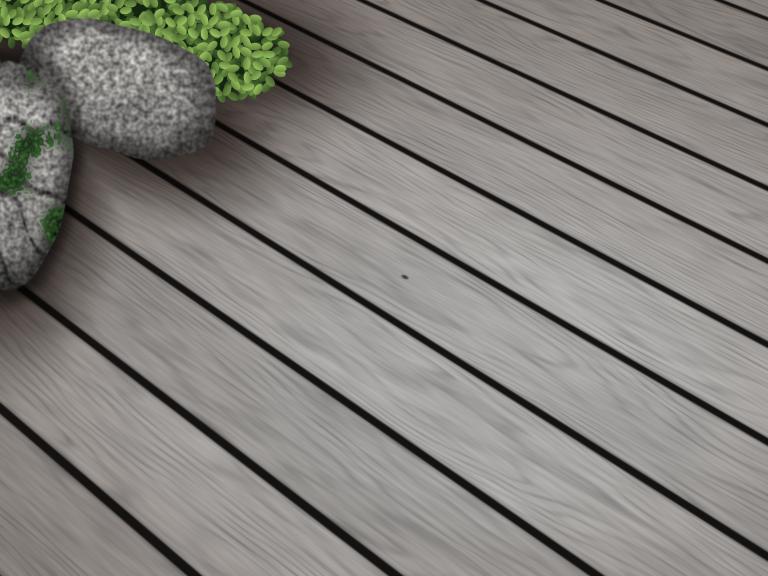
Write a Shadertoy shader that draws this texture.

```glsl
// Grooved grey deck boards in perspective, with two boulders and a leafy shrub in the corner.

const float TAU = 6.28319;
const vec3 GAP = vec3(0.08, 0.07, 0.065);
const vec3 LEAF_DARK = vec3(0.13, 0.24, 0.10);
const vec3 LEAF_LIGHT = vec3(0.58, 0.74, 0.36);
const vec3 MOSS = vec3(0.14, 0.25, 0.12);

float hash(vec2 p) {
    vec3 q = fract(vec3(p.xyx) * 0.1031);
    q += dot(q, q.yzx + 33.33);
    return fract((q.x + q.y) * q.z);
}

float cornerSlope(vec2 cell, vec2 offset) {
    float a = TAU * hash(cell);
    return dot(vec2(cos(a), sin(a)), offset);
}

// Gradient noise, about -0.7 to 0.7
float noise(vec2 p) {
    vec2 i = floor(p), f = fract(p), e = vec2(1.0, 0.0);
    vec2 s = f * f * f * (f * (f * 6.0 - 15.0) + 10.0);
    float low = mix(cornerSlope(i, f), cornerSlope(i + e.xy, f - e.xy), s.x);
    float high = mix(cornerSlope(i + e.yx, f - e.yx), cornerSlope(i + e.xx, f - e.xx), s.x);
    return mix(low, high, s.y);
}

vec2 toFrame(vec2 v, float angle) {
    float c = cos(angle), s = sin(angle);
    return vec2(c * v.x + s * v.y, c * v.y - s * v.x);
}

// Approximate distance to a rounded blob; power 2 is an ellipse
float blob(vec2 p, vec2 centre, vec2 radius, float angle, float power) {
    vec2 q = abs(toFrame(p - centre, angle) / radius);
    float r = pow(pow(q.x, power) + pow(q.y, power), 1.0 / power);
    return (r - 1.0) * min(radius.x, radius.y);
}

// Embossed wood figure: arched growth rings over fine fibres
float woodGrain(vec2 b, float seed) {
    vec2 q = vec2(b.x, b.y * 0.22) + seed * vec2(17.0, 31.0);
    float rings = b.x * 8.0 + 6.0 * noise(q * vec2(1.7, 1.0)) + 0.7 * noise(q * vec2(9.0, 5.0));
    float line = pow(0.5 + 0.5 * cos(TAU * rings), 3.0);
    line *= 1.0 - smoothstep(0.3, 0.8, fwidth(rings));
    float depth = 0.6 + 0.9 * noise(q * vec2(5.0, 6.0));
    float fibre = noise(q * vec2(24.0, 7.0)) + 0.6 * noise(q * vec2(46.0, 13.0));
    return 0.07 * fibre - 0.11 * line * depth;
}

vec3 deck(vec2 p) {
    // Boards meet at a vanishing point far to the upper left
    vec2 ray = vec2(p.x + 2.507, 2.453 - p.y);
    float across = (ray.x / ray.y - 1.0176) / 0.1424;
    float along = 56.3 / ray.y;
    float board = floor(across), edge = 0.5 - abs(across - board - 0.5);
    float seed = hash(vec2(board + 20.0, 7.0));

    vec2 fromGlow = (p - vec2(0.87, 0.34)) * vec2(0.8, 1.25);
    float glow = exp(-1.5 * dot(fromGlow, fromGlow));
    float tone = mix(0.41, 0.67, glow) + 0.05 * (seed - 0.5);
    tone += 0.03 * noise(vec2(across * 2.0, along * 0.6));
    tone *= 1.0 + 1.3 * woodGrain(vec2(across - board, along), seed);
    vec3 wood = tone * mix(vec3(1.06, 0.98, 0.93), vec3(1.0, 0.995, 0.985), glow);
    wood *= mix(0.82, 1.0, smoothstep(0.035, 0.075, edge));
    float soft = 0.7 * fwidth(across) + 0.004;
    return mix(GAP, wood, smoothstep(-soft, soft, edge - 0.037));
}

float shrubShape(vec2 p) {
    float side = blob(p, vec2(0.339, 0.913), vec2(0.165, 0.085), -0.1, 2.0);
    return min(side, blob(p, vec2(0.122, 0.986), vec2(0.21, 0.07), 0.0, 2.0));
}

// Layers of jittered leaves, brighter toward the top layer
vec3 addShrub(vec3 col, vec2 p, float px) {
    float body = shrubShape(p);
    if (body > 0.05) return col;
    col = mix(col, LEAF_DARK * 0.6, smoothstep(0.005, -0.02, body));
    float size = 0.019, soft = px / size * 1.8;
    for (int layer = 0; layer < 4; layer++) {
        float level = float(layer);
        vec2 grid = p / size + level * vec2(13.37, 7.61);
        for (int n = 0; n < 9; n++) {
            vec2 cell = floor(grid) + vec2(n % 3 - 1, n / 3 - 1);
            float pick = hash(cell + 3.0), turn = hash(cell + 51.0);
            vec2 offset = grid - cell - 0.2 - 0.6 * vec2(pick, turn);
            if (pick < 0.25 || shrubShape(p - offset * size) > 0.0) continue;
            vec2 q = toFrame(offset, TAU * turn);
            float leaf = length(q / vec2(0.56, 0.34)) - 1.0;
            vec3 green = mix(LEAF_DARK, LEAF_LIGHT, (level + pick) / 4.0) * (0.9 + 0.5 * q.y);
            col = mix(col, green, smoothstep(soft, -soft, leaf));
        }
    }
    return col;
}

vec3 addStone(vec3 col, vec2 p, float dist, float height, float mossy, float px) {
    float speckle = noise(p * 85.0) + 0.7 * noise(p * 150.0);
    float vein = smoothstep(0.10, 0.0, abs(noise(p * vec2(13.0, 9.0) + 4.0)));
    float tone = 0.55 + 0.3 * speckle + 0.12 * noise(p * 18.0) - 0.22 * mossy * vein;
    tone *= mix(0.5, 1.0, smoothstep(0.0, 0.045, -dist)) * (1.0 + 2.0 * height);
    vec3 stone = tone * vec3(1.0, 0.99, 0.97);
    float moss = mossy * smoothstep(0.08, 0.25, noise(p * 11.0 + 2.3) + 0.25 * speckle);
    stone = mix(stone, MOSS * (1.0 + speckle), moss);
    return mix(col, stone, smoothstep(px, -px, dist));
}

void mainImage(out vec4 fragColor, in vec2 fragCoord) {
    float px = 1.0 / iResolution.y;
    vec2 p = fragCoord * px;
    vec2 rearCentre = vec2(0.205, 0.847), frontCentre = vec2(0.010, 0.695);
    float rough = 0.008 * noise(p * 14.0);
    float rear = blob(p, rearCentre, vec2(0.178, 0.108), -0.32, 2.5) + rough;
    float front = blob(p, frontCentre, vec2(0.112, 0.198), -0.15, 2.3) + rough;

    // Deck with a small nick and soft contact shadows
    vec3 col = deck(p);
    float nick = blob(p, vec2(0.703, 0.519), vec2(0.006, 0.003), -0.4, 2.0);
    col = mix(col, col * 0.4, smoothstep(px, -px, nick));
    float nearest = min(min(rear, front), shrubShape(p) + 0.01);
    col *= mix(vec3(0.34, 0.29, 0.27), vec3(1.0), smoothstep(-0.03, 0.13, nearest));

    // Planting and stones, back to front
    col = addShrub(col, p, px);
    col = addStone(col, p, rear, p.y - rearCentre.y, 0.0, px);
    col *= mix(0.55, 1.0, smoothstep(0.0, 0.03, front));
    col = addStone(col, p, front, 0.6 * (p.y - frontCentre.y), 1.0, px);
    fragColor = vec4(clamp(col, 0.0, 1.0), 1.0);
}
```
